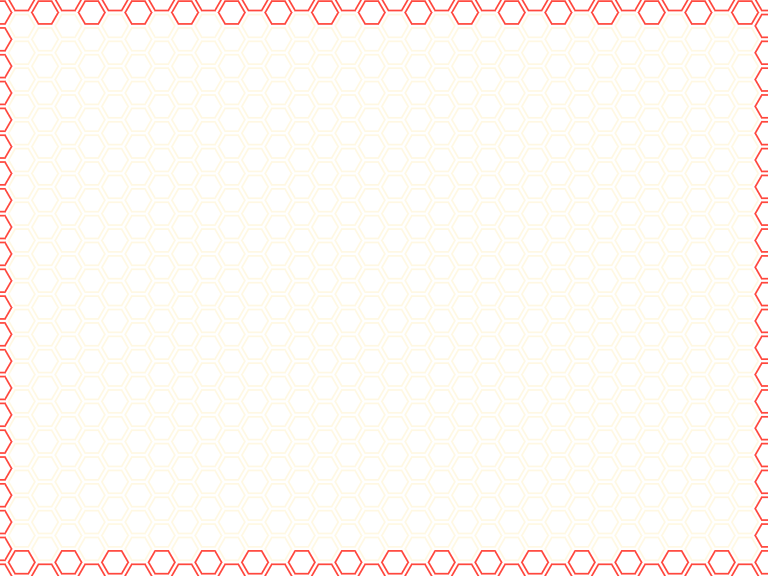
Reproduce this pattern procedurally as a WebGL 2 fragment shader.

```glsl
#version 300 es
precision highp float;

uniform vec2 u_resolution;
out vec4 fragColor;

// Lengths are in canvas heights
#define ORIGIN vec2(-0.0028, 0.0005)
#define PITCH vec2(0.04051, 0.04656)
#define LAST_CELL vec2(33.0, 21.0)
#define APOTHEM 0.0198
#define LINE_WIDTH 0.0030
#define PAPER vec3(1.0)
#define CREAM vec3(1.0, 0.973, 0.89)
#define RED vec3(1.0, 0.28, 0.24)

// Flat-topped hexagon with sharp corners
float hexDistance(vec2 p, float apothem) {
    p = abs(p);
    return max(p.y, dot(p, vec2(0.8660254, 0.5))) - apothem;
}

// Antialiased coverage of a line along distance zero
float lineCoverage(float d, float pixel) {
    return clamp((0.5 * LINE_WIDTH - abs(d)) / pixel + 0.5, 0.0, 1.0);
}

// Cells on the outer ring of the honeycomb
bool isBorder(vec2 cell) {
    return any(lessThan(cell, vec2(0.5))) || any(greaterThan(cell, LAST_CELL - 0.5));
}

void main() {
    float pixel = 1.0 / u_resolution.y;
    vec2 p = gl_FragCoord.xy * pixel - ORIGIN;
    vec3 color = PAPER;

    // The two nearest columns; odd ones sit half a row higher
    float leftColumn = floor(p.x / PITCH.x);
    for (int i = 0; i < 2; i++) {
        float column = leftColumn + float(i);
        float shift = 0.5 * mod(column, 2.0);
        float row = floor(p.y / PITCH.y - shift + 0.5);
        vec2 center = vec2(column, row + shift) * PITCH;
        vec3 ink = isBorder(vec2(column, row)) ? RED : CREAM;
        color = mix(color, ink, lineCoverage(hexDistance(p - center, APOTHEM), pixel));
    }

    fragColor = vec4(color, 1.0);
}
```
